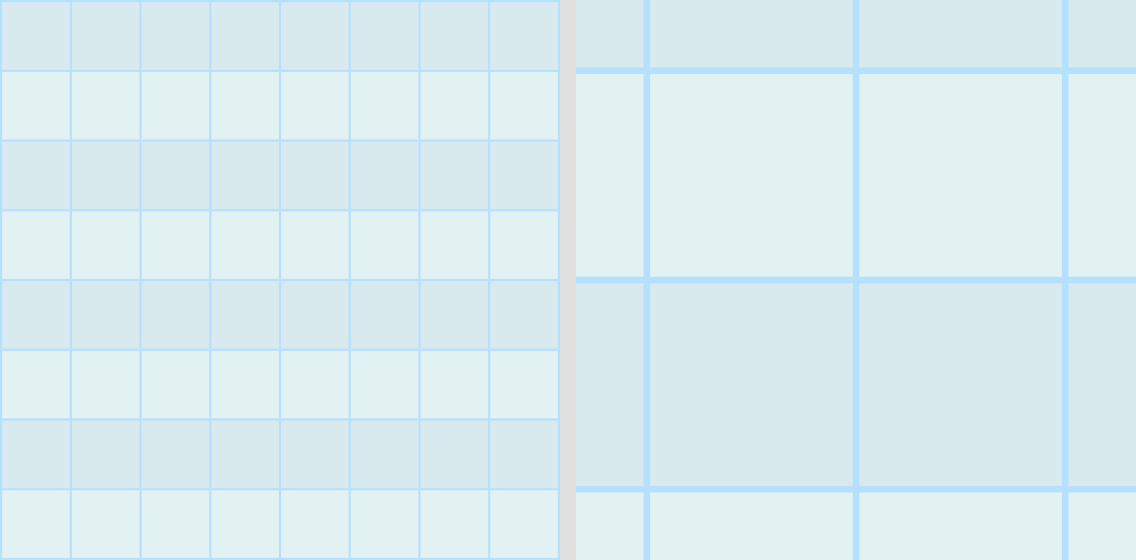
Left: the whole. Right: its middle third, enlarged.
This pattern is drawn by a WebGL 1 fragment shader. Its source:

```glsl
precision mediump float;
// Pale square grid with thin sky-blue lines over alternating tinted rows.

uniform vec2 u_resolution;

const float CELLS = 8.0;
const float LINE_WIDTH = 1.0 / 256.0;
const vec3 LIGHT_ROW = vec3(0.886, 0.949, 0.949);
const vec3 DARK_ROW = vec3(0.847, 0.918, 0.930);
const vec3 LINE_COLOUR = vec3(0.710, 0.878, 1.000);

// Distance on each axis to the nearest grid line, in canvas units.
vec2 gridDistance(vec2 cell, float pitch) {
  return abs(fract(cell + 0.5) - 0.5) * pitch;
}

// Share of a pixel covered by a line on each axis.
vec2 lineCoverage(vec2 dist, float width, vec2 pixel) {
  return clamp(0.5 + (0.5 * width - dist) / pixel, 0.0, 1.0);
}

// Rows alternate, starting with the light tint at the bottom.
vec3 rowColour(float row) {
  return mix(LIGHT_ROW, DARK_ROW, mod(floor(row), 2.0));
}

void main() {
  vec2 pixel = 1.0 / u_resolution;
  vec2 uv = gl_FragCoord.xy * pixel;

  // Inset the grid so that the outer lines lie wholly on the canvas.
  float pitch = (1.0 - LINE_WIDTH) / CELLS;
  vec2 cell = (uv - 0.5 * LINE_WIDTH) / pitch;

  vec2 lines = lineCoverage(gridDistance(cell, pitch), LINE_WIDTH, pixel);
  float ink = max(lines.x, lines.y);

  gl_FragColor = vec4(mix(rowColour(cell.y), LINE_COLOUR, ink), 1.0);
}
```
